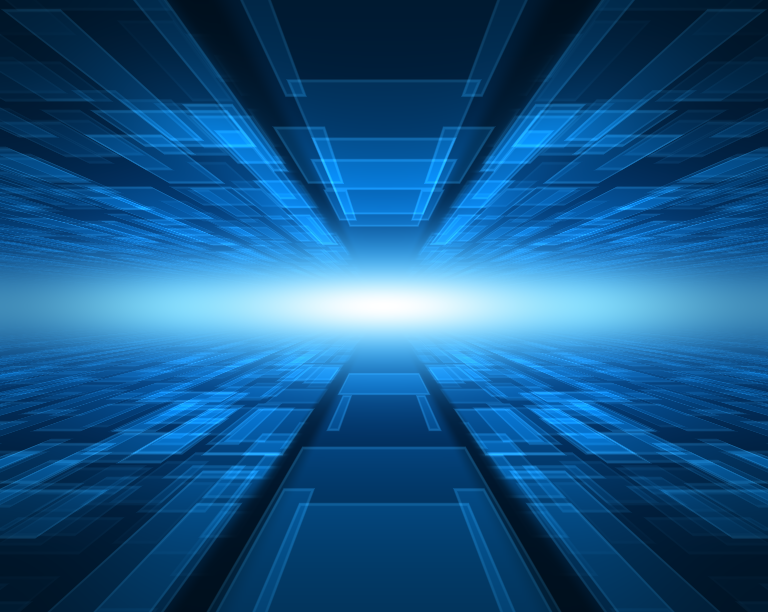
Write a Shadertoy shader that draws this background.

```glsl
// A glowing horizon between a ceiling and a floor of translucent glass panels.
// Both planes are seen in one-point perspective and mirrored left to right:
// large panels are laid out by hand, smaller ones come from hashed grids.

const int PANELS = 12;

// Each panel: lateral slope range, then range of distance from the horizon.
const vec4 ceilingPanels[PANELS] = vec4[PANELS](
    vec4(-1.0, 0.43, 0.150, 0.370), vec4(0.37, 0.47, 0.342, 0.600),
    vec4(0.33, 0.62, 0.200, 0.293), vec4(-1.0, 0.50, 0.190, 0.240),
    vec4(-1.0, 0.43, 0.130, 0.275), vec4(0.71, 0.82, 0.220, 0.600),
    vec4(0.75, 1.00, 0.100, 0.330), vec4(1.09, 1.29, 0.270, 0.485),
    vec4(0.80, 1.50, 0.260, 0.320), vec4(1.30, 1.75, 0.200, 0.280),
    vec4(1.95, 2.50, 0.142, 0.195), vec4(0.32, 0.52, 0.140, 0.190));

const vec4 floorPanels[PANELS] = vec4[PANELS](
    vec4(-1.0, 0.58, 0.230, 0.600), vec4(0.38, 0.55, 0.298, 0.600),
    vec4(-1.0, 0.43, 0.322, 0.600), vec4(0.36, 0.46, 0.146, 0.204),
    vec4(0.76, 1.10, 0.269, 0.600), vec4(0.72, 0.95, 0.322, 0.600),
    vec4(0.68, 1.22, 0.168, 0.244), vec4(1.42, 1.70, 0.168, 0.257),
    vec4(1.95, 2.50, 0.224, 0.290), vec4(1.70, 2.60, 0.140, 0.157),
    vec4(1.50, 2.20, 0.300, 0.380), vec4(-1.0, 0.52, 0.110, 0.145));

vec3 hash3(vec3 p) {
    p = fract(p * vec3(0.1031, 0.1030, 0.0973));
    p += dot(p, p.yxz + 33.33);
    return fract((p.xxy + p.yxx) * p.zyx);
}

// Coverage of a panel's face (x) and of its bright rim (y).
vec2 panel(vec2 q, vec4 r) {
    float inside = min(min(q.x - r.x * q.y, r.y * q.y - q.x),
                       min(q.y - r.z, r.w - q.y));
    float soft = 1.0 / iResolution.y;
    float rimWidth = min(0.0045, 0.018 * q.y);
    float face = smoothstep(-soft, soft, inside);
    return vec2(face, face * (1.0 - smoothstep(rimWidth - soft, rimWidth + soft, inside)));
}

// Hashed panels in rows of equal depth ratio; later layers are narrower.
vec2 scatteredPanels(vec2 q, float plane) {
    vec2 light = vec2(0.0);
    float depth = -log(q.y), slope = q.x / q.y;
    for (int i = 0; i < 7; i++) {
        float layer = float(i);
        float width = 1.1 / (1.0 + 0.3 * layer);
        float span = 0.24 + 0.05 * layer;
        float column = floor(slope / width + 0.37 * layer);
        float shift = hash3(vec3(column, layer, plane)).x;
        float row = floor(depth / span + shift);
        vec3 h = hash3(vec3(column + 17.0 * layer, row + 5.0, plane + layer));
        float left = (column - 0.37 * layer + 0.3 * h.x) * width;
        float near = (row - shift + 0.3 * h.y) * span;
        float far = (row - shift + 0.65 + 0.3 * h.x) * span;
        vec4 cell = vec4(left, left + width * (0.35 + 0.35 * h.y), exp(-far), exp(-near));
        light += panel(q, cell) * step(0.4, h.z) * (0.3 + 0.7 * h.x);
    }
    // Keep the central lane clear and dissolve into the horizon.
    return light * smoothstep(0.62, 0.74, slope) * smoothstep(0.02, 0.12, q.y)
                 * (1.0 - 0.7 * smoothstep(0.22, 0.42, q.y));
}

void mainImage(out vec4 fragColor, in vec2 fragCoord) {
    vec2 p = (fragCoord - 0.5 * iResolution.xy) / iResolution.y;
    bool above = p.y > 0.0;
    vec2 q = vec2(abs(p.x), max(abs(p.y), 0.002));
    vec2 s = q * q;
    float slope = q.x / q.y;

    // Blue depth, darkening away from the horizon
    vec3 color = mix(vec3(0.0, 0.095, 0.18), vec3(0.008, 0.22, 0.46), exp(-13.0 * s.y));
    color += vec3(0.03, 0.32, 0.55) * exp(-12.0 * q.y);
    color += vec3(0.02, 0.18, 0.26) * exp(-14.0 * s.x - 60.0 * s.y);

    // Dark gaps beside the central lane
    float gap = smoothstep(0.47, 0.58, slope) * (1.0 - smoothstep(0.66, 0.74, slope));
    color *= 1.0 - 0.4 * gap * smoothstep(0.06, 0.2, q.y);

    // Glass panels
    vec2 light = vec2(0.42, 0.3) * scatteredPanels(q, above ? 3.0 : 11.0);
    for (int i = 0; i < PANELS; i++) {
        vec4 shape = above ? ceilingPanels[i] : floorPanels[i];
        light += panel(q, shape) * vec2(0.5, 0.4) * (1.15 - 1.2 * q.y);
    }
    color += light.x * vec3(0.012, 0.19, 0.31) + light.y * vec3(0.15, 0.28, 0.32);

    // Sheen on the ceiling's inner side lanes
    float lane = (slope - 0.95) / 0.4;
    if (above) color += vec3(0.01, 0.08, 0.13) * exp(-lane * lane)
                      * smoothstep(0.05, 0.15, q.y) * (1.0 - smoothstep(0.25, 0.5, q.y));

    // Dim outer sides
    float side = smoothstep(0.3, 0.64, q.x);
    color *= 1.0 - 0.25 * side;

    // Horizon band, paler at the centre, then the white core
    vec3 bandColor = mix(vec3(0.52, 0.88, 0.99), vec3(0.27, 0.56, 0.72), side);
    float band = 0.92 * exp(-s.y * mix(130.0, 210.0, smoothstep(0.05, 0.4, q.x)));
    color = mix(min(color, 1.0), bandColor, band);
    color = mix(color, vec3(1.0), exp(-22.0 * s.x - 520.0 * s.y));

    fragColor = vec4(clamp(color, 0.0, 1.0), 1.0);
}
```
